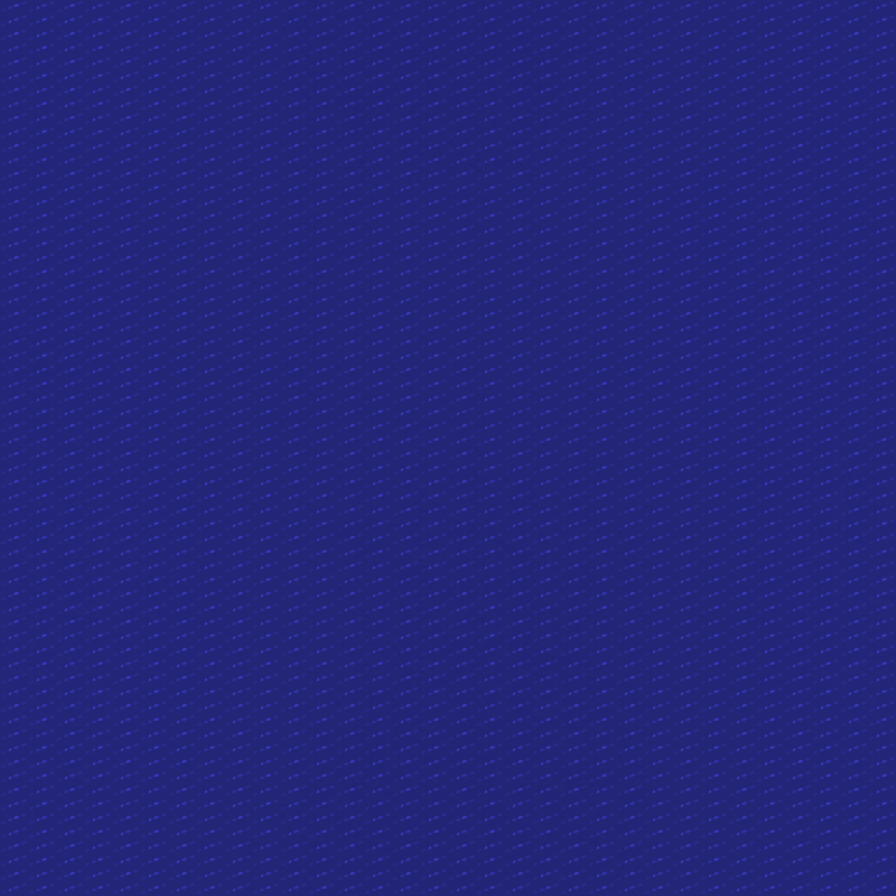
A WebGL 1 fragment shader for this texture:

```glsl
precision highp float;
uniform vec2 u_resolution;

float hash(vec2 p) {
  return fract(sin(dot(p, vec2(127.1, 311.7))) * 43758.5453);
}

// Value noise that wraps after the given number of cells
float wrapNoise(vec2 uv, vec2 cells) {
  vec2 p = uv * cells;
  vec2 i = floor(p);
  vec2 f = fract(p);
  f = f * f * (3.0 - 2.0 * f);
  float a = hash(mod(i, cells));
  float b = hash(mod(i + vec2(1.0, 0.0), cells));
  float c = hash(mod(i + vec2(0.0, 1.0), cells));
  float d = hash(mod(i + 1.0, cells));
  return mix(mix(a, b, f.x), mix(c, d, f.x), f.y);
}

// Crisp slanted speck in every weave cell; x and y of gain alternate by cell
float speck(vec2 weave, vec2 center, vec2 radius, vec2 gain) {
  vec2 q = weave - center + 0.5;
  vec2 id = mod(floor(q), vec2(32.0, 64.0));
  vec2 d = fract(q) - 0.5;
  d.y -= 0.5 * d.x;
  float shape = 1.0 - smoothstep(0.45, 1.35, length(d / radius));
  float wear = 0.9 + 0.1 * hash(id);
  return shape * wear * mix(gain.x, gain.y, mod(id.x + id.y, 2.0));
}

void main() {
  vec2 uv = gl_FragCoord.xy / u_resolution;
  vec2 weave = uv * vec2(32.0, 64.0);

  // Faint broken ticks climbing along the twill
  float light = 0.0;
  for (int i = 0; i < 4; i++) {
    float x = 0.12 + 0.24 * float(i);
    vec2 center = vec2(x, 0.16 + 0.74 * x);
    light = max(light, speck(weave, center, vec2(0.09, 0.12), vec2(0.24, 0.28)));
  }

  // Bright dash, small dot and dim tail
  light = max(light, speck(weave, vec2(0.58, 0.61), vec2(0.1, 0.11), vec2(0.75, 1.0)));
  light = max(light, speck(weave, vec2(0.36, 0.44), vec2(0.055, 0.11), vec2(1.0, 0.6)));
  light = max(light, speck(weave, vec2(0.86, 0.8), vec2(0.08, 0.1), vec2(0.45, 0.35)));

  // Fine grain and slow drift of the dye
  float grain = wrapNoise(uv, vec2(256.0)) - 0.5;
  float drift = wrapNoise(uv, vec2(4.0, 3.0)) - 0.5;
  float tone = 1.0 + 0.015 * grain + 0.022 * drift + 0.015 * cos(6.28318 * uv.x);

  vec3 indigo = vec3(0.137, 0.146, 0.468);
  vec3 brightBlue = vec3(0.21, 0.22, 0.73);
  gl_FragColor = vec4(mix(indigo, brightBlue, light) * tone, 1.0);
}
```
